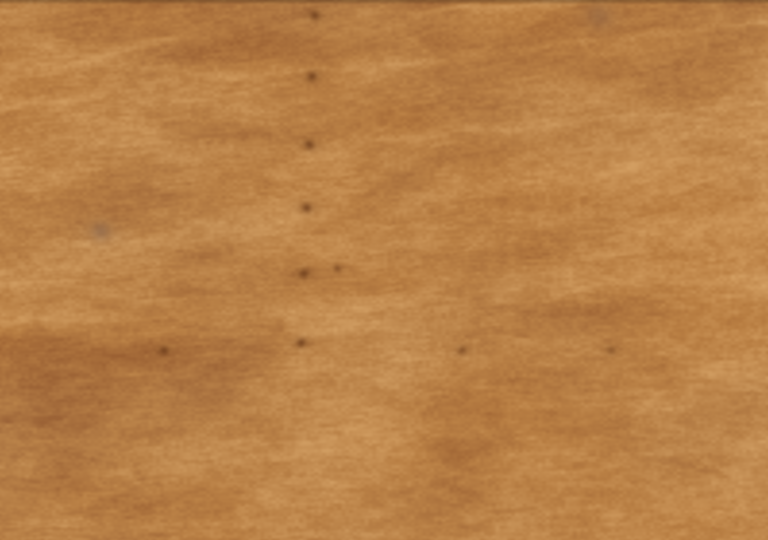
Write a Shadertoy shader that draws this texture.

```glsl
#define DEEP_BROWN vec3(0.610, 0.380, 0.200)
#define HONEY vec3(0.724, 0.500, 0.270)
#define PALE_GOLD vec3(0.835, 0.635, 0.400)
#define PIN_BROWN vec3(0.42, 0.23, 0.10)
#define STAIN_GREY vec3(0.52, 0.38, 0.29)
#define CLOUD_CONTRAST 0.78
#define STREAK_CONTRAST 0.50
#define FIBRE_CONTRAST 0.17
#define SPECKLE_CONTRAST 0.15
#define VEIN_STRENGTH 0.17
#define PIN_RADIUS 0.0075

float hash(vec2 cell) {
    vec3 q = fract(vec3(cell.xyx) * 0.1031);
    q += dot(q, q.yzx + 33.33);
    return fract((q.x + q.y) * q.z);
}

float noise(vec2 p) {
    vec2 cell = floor(p), f = fract(p);
    f = f * f * (3.0 - 2.0 * f);
    float low = mix(hash(cell), hash(cell + vec2(1, 0)), f.x);
    float high = mix(hash(cell + vec2(0, 1)), hash(cell + vec2(1, 1)), f.x);
    return mix(low, high, f.y);
}

// Layered noise, centred on zero
float fbm(vec2 p) {
    float sum = 0.0, gain = 0.5;
    for (int i = 0; i < 4; i++) {
        sum += gain * (noise(p) - 0.5);
        p = p * 2.03 + vec2(17.3, 9.1);
        gain *= 0.5;
    }
    return sum;
}

// Soft pale growth lines that rise to the right, strongest near the top
float veins(vec2 p) {
    float sum = 0.0;
    for (int i = 0; i < 6; i++) {
        float id = float(i);
        float height = 0.96 - 0.085 * id - 0.06 * max(id - 1.0, 0.0);
        float slope = mix(0.13, 0.03, id / 5.0);
        float wave = 0.045 * (noise(vec2(p.x * 3.0, id * 7.0)) - 0.5);
        wave += 0.010 * (noise(vec2(p.x * 14.0, id * 5.0)) - 0.5);
        float d = p.y - height - slope * (p.x - 0.7) - wave;
        float fade = smoothstep(0.15, 0.75, noise(vec2(p.x * 4.0 + 5.0, id * 3.7)));
        float line = exp(-d * d / 0.00005) + 0.5 * exp(-d * d / 0.0006);
        sum += fade * line * (1.0 - 0.13 * id);
    }
    return sum;
}

// Soft core with a weak halo drawn out along the grain
float spot(vec2 p, vec2 centre, float radius) {
    vec2 d = (p - centre) / radius;
    d.y -= 0.3 * d.x * (hash(floor(centre * 90.0)) - 0.5);
    float core = exp(-dot(d, d) * vec2(0.8, 1.2).x);
    d *= vec2(0.35, 0.65);
    return 0.52 * core + 0.20 * exp(-dot(d, d));
}

// One column and one row of pin knots, plus a stray
float pinKnots(vec2 p) {
    float sum = 0.7 * spot(p, vec2(0.625, 0.503), PIN_RADIUS * 0.8);
    for (int i = 0; i < 6; i++) {
        float id = float(i);
        float jitter = 0.012 * (hash(vec2(id, 8.0)) - 0.5);
        vec2 centre = vec2(0.583 - 0.005 * id, 0.976 - 0.122 * id + jitter);
        sum += spot(p, centre, PIN_RADIUS * mix(0.8, 1.1, hash(vec2(id, 2.0))));
    }
    for (int i = 0; i < 4; i++) {
        if (i == 1) continue;
        float id = float(i);
        float strength = 1.0 - 0.13 * id;
        sum += strength * spot(p, vec2(0.304 + 0.276 * id, 0.351), PIN_RADIUS);
    }
    return min(sum, 1.0);
}

void mainImage(out vec4 fragColor, in vec2 fragCoord) {
    vec2 p = fragCoord / iResolution.y;

    // Grain space, gently bent and tilted
    vec2 bend = vec2(fbm(p * 2.5), fbm(p * vec2(2.0, 3.0) + 40.0));
    vec2 grain = p + bend * vec2(0.12, 0.07);
    grain.y -= 0.09 * p.x * p.y;

    // Mottled clouds and short streaks
    float tone = 0.50 + 0.09 * (p.x - 0.7);
    tone += CLOUD_CONTRAST * fbm(grain * vec2(3.2, 6.5) + 3.0);
    tone += STREAK_CONTRAST * fbm(grain * vec2(8.0, 27.0) + 11.0);

    // Fine fibres and speckled pores
    tone += FIBRE_CONTRAST * (noise(grain * vec2(30.0, 150.0)) - 0.5);
    tone += SPECKLE_CONTRAST * (noise(p * vec2(75.0, 95.0) + 7.0) - 0.5);
    tone += SPECKLE_CONTRAST * (noise(p * vec2(140.0, 170.0)) - 0.5);

    // Pale figure on the right, darker band near the top and lower left
    vec2 figure = (grain - vec2(1.06, 0.64)) / vec2(0.28, 0.09);
    vec2 shade = (grain - vec2(0.0, 0.22)) / vec2(0.25, 0.16);
    tone += 0.17 * exp(-dot(figure, figure)) - 0.14 * exp(-dot(shade, shade));
    tone -= 0.10 * smoothstep(0.80, 1.0, p.y);
    tone += VEIN_STRENGTH * veins(p);
    tone = clamp(tone, 0.0, 1.0);

    vec3 color = mix(DEEP_BROWN, HONEY, min(tone * 2.0, 1.0));
    color = mix(color, PALE_GOLD, max(tone * 2.0 - 1.0, 0.0));

    // Slow drift between warm and greyish wood
    color += vec3(0.0, 0.025, 0.045) * fbm(p * vec2(3.0, 5.0) + 70.0);

    // Knots, grey stains and the shaded upper edge
    color = mix(color, PIN_BROWN, pinKnots(p));
    color = mix(color, STAIN_GREY, 0.8 * spot(p, vec2(0.187, 0.572), 0.015));
    color = mix(color, STAIN_GREY, 0.5 * spot(p, vec2(1.11, 0.97), 0.020));
    color *= 1.0 - 0.22 * smoothstep(0.990, 1.0, p.y);

    fragColor = vec4(color, 1.0);
}
```
